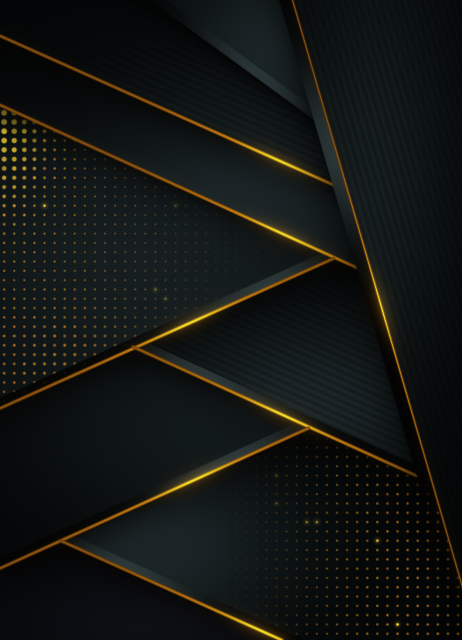
A WebGL 2 fragment shader for this background:

```glsl
#version 300 es
precision highp float;
// Overlapping dark slate panels with glowing gold seams and halftone gold dots.

#define SEAM_WIDTH 0.0026
#define SHINE_LENGTH 0.055
#define BEVEL_WIDTH 0.015
#define SHADOW_DEPTH 0.022
#define STRIPE_PITCH 0.0105
#define STRIPE_DEPTH 0.13
#define DOT_PITCH vec2(0.01576, 0.01454)
#define DOT_ORIGIN vec2(0.0065, 0.824)

uniform vec2 u_resolution;
out vec4 fragColor;

const vec3 INK = vec3(0.012, 0.020, 0.023);
const vec3 SLATE = vec3(0.115, 0.155, 0.165);
const vec3 EDGE = vec3(0.20, 0.26, 0.27);
const vec3 BRONZE = vec3(0.52, 0.30, 0.05);
const vec3 AMBER = vec3(0.82, 0.50, 0.06);
const vec3 YELLOW = vec3(1.0, 0.88, 0.16);

// Seams as start and end points, in units of canvas height, top to bottom.
const vec4 SEAMS[7] = vec4[7](
    vec4(0.0, 0.944, 0.521, 0.711), vec4(0.0, 0.836, 0.557, 0.582),
    vec4(0.0, 0.362, 0.521, 0.596), vec4(0.208, 0.458, 0.651, 0.2565),
    vec4(0.0, 0.112, 0.482, 0.331), vec4(0.095, 0.155, 0.440, 0.0),
    vec4(0.457, 1.0, 0.724, 0.078));
const float SHINE_AT[7] = float[7](0.84, 0.80, 0.57, 0.53, 0.63, 0.91, 0.52);
const vec4 FACET = vec4(0.234, 1.0, 0.475, 0.824);

float pixel;

float fill(float d) { return smoothstep(-pixel, pixel, d); }

float hash(vec2 p) {
    vec3 q = fract(p.xyx * 0.1031);
    q += dot(q, q.yzx + 33.33);
    return fract((q.x + q.y) * q.z);
}

// Signed distance to an endless line, positive on its left.
float side(vec2 p, vec4 s) {
    vec2 dir = normalize(s.zw - s.xy), q = p - s.xy;
    return dir.x * q.y - dir.y * q.x;
}

float pool(vec2 p, vec2 center, vec2 radius) {
    vec2 q = (p - center) / radius;
    return exp(-dot(q, q));
}

vec3 slate(float light) { return mix(INK, SLATE, light); }

float stripes(float d) {
    return 1.0 + STRIPE_DEPTH * cos(6.2832 * d / STRIPE_PITCH);
}

// Strip beside a seam, lit around one place and black elsewhere.
vec3 bevel(vec3 panel, float d, float x, float center, float reach) {
    float lit = exp(-pow((x - center) / reach, 2.0));
    return mix(panel, mix(INK * 0.4, EDGE, lit * 0.85), fill(d) * fill(BEVEL_WIDTH - d) * 0.9);
}

// Lay a panel over the left side of a seam, shading what lies beneath.
vec3 layer(vec3 below, vec3 panel, float d) {
    below *= 1.0 - 0.75 * exp(-max(-d, 0.0) / SHADOW_DEPTH);
    return mix(below, panel, fill(d));
}

// Halftone grid: large and yellow at the upper left, fine elsewhere.
vec3 dots(vec2 p, bool upper) {
    vec2 id = round((p - DOT_ORIGIN) / DOT_PITCH);
    vec2 c = DOT_ORIGIN + id * DOT_PITCH;
    float hot = pool(c, vec2(0.0, 0.81), vec2(0.075, 0.13));
    float low = pool(c, vec2(0.10, 0.44), vec2(0.14, 0.09));
    float fade = upper ? 0.9 * smoothstep(0.46, 0.02, c.x)
                       : smoothstep(0.30, 0.65, c.x) * smoothstep(0.32, 0.24, c.y - 0.1 * c.x);
    float radius = upper ? 0.0013 + 0.0032 * hot + 0.0011 * low : 0.0011 + 0.0008 * fade;
    float glint = step(0.985, hash(id + 71.0));
    float d = length(p - c);
    vec3 tint = mix(mix(BRONZE, AMBER, 0.5), YELLOW, max(hot * 0.8, glint * 0.7));
    float halo = glint * 0.3 * exp(-d * d / 0.00002);
    return tint * fade * (fill(radius - d) * (0.75 + 0.25 * hash(id)) + halo);
}

// Gold seam with a yellow shine and a soft halo.
vec3 gild(vec3 col, vec2 p, vec4 s, float shineAt, float width) {
    vec2 run = s.zw - s.xy, q = p - s.xy;
    float t = clamp(dot(q, run) / dot(run, run), 0.0, 1.0);
    float d = length(q - run * t);
    float along = (t - shineAt) * length(run) / SHINE_LENGTH;
    float shine = exp(-along * along);
    vec3 gold = mix(BRONZE, AMBER, exp(-along * along * 0.08));
    gold = mix(gold, YELLOW, shine) * (1.0 - 0.3 * smoothstep(0.0, width, d));
    col += AMBER * (0.40 * shine + 0.04) * exp(-d / 0.008);
    return mix(col, gold, fill(width - d));
}

void main() {
    pixel = 1.0 / u_resolution.y;
    vec2 p = gl_FragCoord.xy * pixel;
    float d[7];
    for (int i = 0; i < 7; i++) d[i] = side(p, SEAMS[i]);

    // Panels, from the bottom of the stack upward.
    vec3 col = mix(INK, vec3(0.055, 0.06, 0.085), pool(p, vec2(0.25, 0.03), vec2(0.25, 0.1)));
    vec3 panel = slate(0.95 * pool(p, vec2(0.24, 0.15), vec2(0.22, 0.15))) + dots(p, false);
    col = layer(col, bevel(panel, d[5], p.x, 0.20, 0.12), d[5]);
    panel = slate(0.6 * pool(p, vec2(0.32, 0.34), vec2(0.28, 0.18)));
    col = layer(col, bevel(panel, d[4], p.x, 0.37, 0.12), d[4]);
    panel = slate(0.85 * pool(p, vec2(0.48, 0.37), vec2(0.27, 0.15))) * stripes(d[3]);
    col = layer(col, bevel(panel, d[3], p.x, 0.32, 0.13), d[3]);
    panel = slate(0.72 * pool(p, vec2(0.24, 0.60), vec2(0.42, 0.30))) + dots(p, true);
    col = layer(col, bevel(panel, d[2], p.x, 0.42, 0.13), d[2]);
    col = layer(col, slate(0.92 * pool(p, vec2(0.39, 0.69), vec2(0.30, 0.16))), d[1]);
    panel = slate(0.6 * pool(p, vec2(0.43, 0.79), vec2(0.28, 0.15))) * stripes(d[0]);
    float facet = side(p, FACET);
    vec3 top = slate(0.95 * pool(p, vec2(0.44, 0.92), vec2(0.17, 0.16)));
    panel = layer(panel, bevel(top, facet, p.x, 0.41, 0.10), facet);
    col = layer(col, panel, d[0]);

    for (int i = 0; i < 6; i++) col = gild(col, p, SEAMS[i], SHINE_AT[i], SEAM_WIDTH);

    // Slanted spine and the right-hand panel.
    float spine = fill(d[6] + 0.020) * smoothstep(0.20, 0.27, p.y);
    float lit = exp(-pow((p.y - 0.76) / 0.13, 2.0));
    col *= 1.0 - 0.5 * exp(-max(-d[6] - 0.020, 0.0) / SHADOW_DEPTH);
    col = mix(col, mix(INK * 0.4, EDGE, lit * 0.75), spine);
    panel = slate(0.65 * pool(p, vec2(0.58, 0.72), vec2(0.13, 0.36))) * stripes(d[6]);
    col = mix(col, panel, fill(d[6]));
    col = gild(col, p, SEAMS[6], SHINE_AT[6], SEAM_WIDTH * 0.6);

    fragColor = vec4(col, 1.0);
}
```
